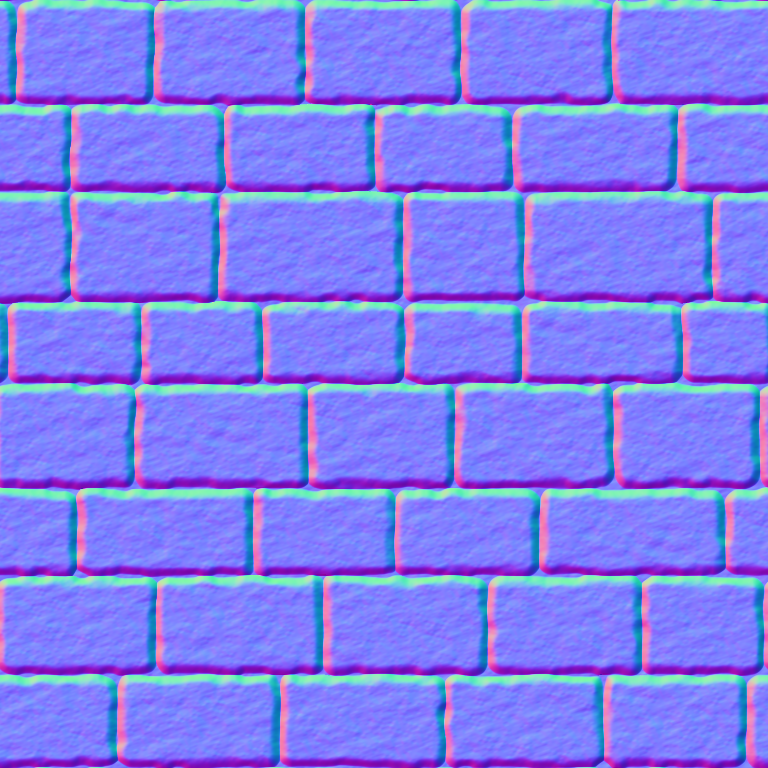
A Shadertoy shader for this texture map:

```glsl
// Tangent-space normal map of a rough stone wall laid in eight uneven courses.
#define COURSES 8.0
#define STONES 5.0      // stones per course
#define JITTER 0.15     // joint shift, in stone widths
#define OVERLAP vec2(0.0020, 0.0004) // how far rims run into the joints
#define CORNER 0.018    // corner radius
#define BEVEL 0.0185    // width of the sloped rim
#define DEPTH 0.0200    // height of the rim
#define WOBBLE 0.0060   // raggedness of the rim
#define WANDER 0.0030   // waviness of the joints
#define GRAIN 0.0019    // roughness of the faces
#define EPS 0.0010      // sampling step for the slope

// Sideways shift of each course, in stone widths, top to bottom
const float SHIFT[8] = float[8](0.04, 0.43, 0.55, 0.18, 0.0, 0.64, 0.12, 0.83);

float hash(vec2 p) {
    vec3 q = fract(vec3(p.xyx) * 0.1031);
    q += dot(q, q.yzx + 33.33);
    return fract((q.x + q.y) * q.z);
}

// Value noise that wraps every "period" cells
float noise(vec2 p, float period, float seed) {
    vec2 i = floor(p), f = fract(p);
    f = f * f * f * (f * (f * 6.0 - 15.0) + 10.0);
    vec2 a = mod(i, period) + seed, b = mod(i + 1.0, period) + seed;
    return mix(mix(hash(a), hash(vec2(b.x, a.y)), f.x),
               mix(hash(vec2(a.x, b.y)), hash(b), f.x), f.y);
}

// Upper edge of a course: tall and short courses alternate
float courseTop(float row) {
    float odd = mod(row, 2.0);
    return row + odd * (0.09 + 0.06 * cos((row - 3.0) * 0.7854));
}

// Position of a vertical joint across the canvas
float jointAt(float index, float count, float row) {
    float shake = 2.0 * hash(vec2(mod(index, count) + 3.0, row * 7.0 + 11.0)) - 1.0;
    return (index + SHIFT[int(row)] + JITTER * shake) / count;
}

float roundedBox(vec2 p, vec2 halfSize, float radius) {
    vec2 q = abs(p) - halfSize + radius;
    return length(max(q, 0.0)) + min(max(q.x, q.y), 0.0) - radius;
}

// Layered grain, slightly drawn out along a diagonal
float grain(vec2 p) {
    vec2 q = vec2(2.0 * p.x + p.y, 3.0 * p.y - p.x);
    float sum = 0.0, amp = 1.0, freq = 20.0;
    for (int i = 0; i < 3; i++) {
        sum += amp * (noise(q * freq, freq, 17.0 * float(i)) - 0.5);
        amp *= 0.5;
        freq *= 2.0;
    }
    return sum;
}

float wallHeight(vec2 p) {
    float roughness = GRAIN * grain(p);
    float ragged = WOBBLE * (noise(p * 56.0, 56.0, 71.0) - 0.5);
    p += WANDER * (vec2(noise(p * 34.0, 34.0, 5.0), noise(p * 34.0, 34.0, 43.0)) - 0.5);
    p = fract(p);

    // Course, counted from the top
    float v = (1.0 - p.y) * COURSES;
    float row = min(floor(v), COURSES - 1.0);
    if (v < courseTop(row)) row -= 1.0;
    float top = courseTop(row), bottom = courseTop(row + 1.0);

    // Stone within the course; the shallowest course holds one more
    float count = STONES + (bottom - top < 0.88 ? 1.0 : 0.0);
    float stone = floor(p.x * count - SHIFT[int(row)]);
    if (p.x < jointAt(stone, count, row)) stone -= 1.0;
    else if (p.x >= jointAt(stone + 1.0, count, row)) stone += 1.0;
    float left = jointAt(stone, count, row);
    float right = jointAt(stone + 1.0, count, row);

    // Ragged rounded outline
    vec2 center = vec2(0.5 * (left + right), 1.0 - 0.5 * (top + bottom) / COURSES);
    vec2 halfSize = 0.5 * vec2(right - left, (bottom - top) / COURSES) + OVERLAP;
    float inside = ragged - roundedBox(p - center, halfSize, CORNER);

    // Rim: steep beside the joint, easing out onto the face
    float t = 1.0 - clamp(inside / BEVEL, 0.0, 1.0);
    float rim = smoothstep(0.0, 1.0, 1.0 - t * t);
    return DEPTH * rim + roughness;
}

void mainImage(out vec4 fragColor, in vec2 fragCoord) {
    vec2 uv = fragCoord / iResolution.xy;
    vec2 e = vec2(EPS, 0.0);
    vec2 slope = vec2(wallHeight(uv + e.xy) - wallHeight(uv - e.xy),
                      wallHeight(uv + e.yx) - wallHeight(uv - e.yx)) / (2.0 * EPS);

    // Red rises toward the left rim, green toward the upper rim
    vec3 normal = normalize(vec3(slope.x, -slope.y, 1.0));
    fragColor = vec4(0.5 + 0.5 * normal, 1.0);
}
```
